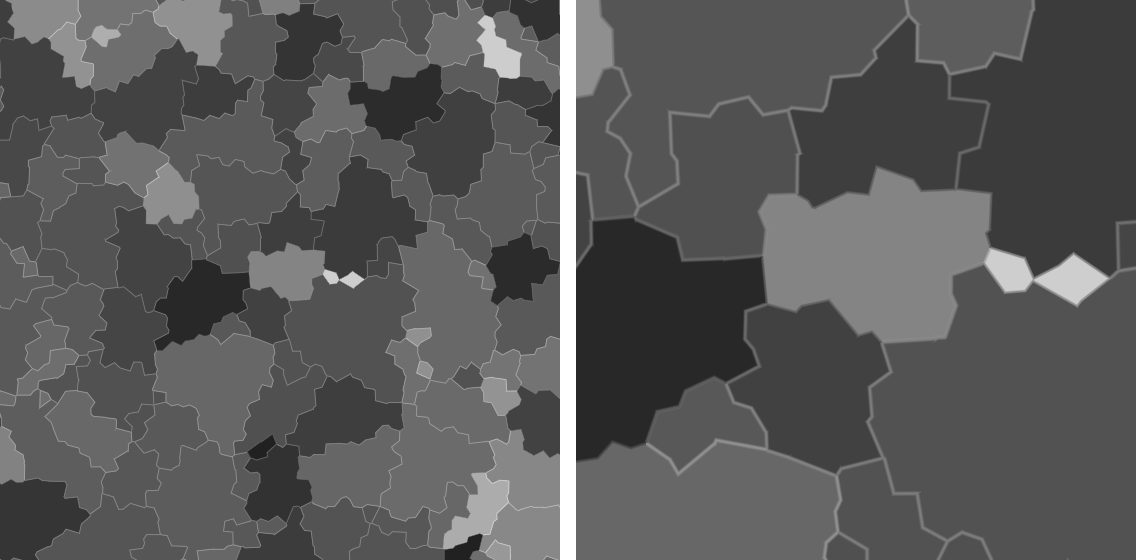
Left: the whole. Right: its middle third, enlarged.
A Shadertoy shader for this texture:

```glsl
// Flat grey patches with ragged outlines and hairline pale seams.
// Fine Voronoi chips are each assigned to a large weighted Voronoi patch,
// and only the chip borders that separate two patches are drawn.

const float PATCHES = 10.5;      // patch sites across the canvas
const float CHIPS = 43.0;        // chips across the canvas, sets the raggedness
const float SEAM_WIDTH = 0.0019; // in canvas units
const float EDGE_SOFT = 0.0012;

vec2 hash2(vec2 cell, float seed) {
    vec3 q = fract(vec3(cell.xyx + seed) * vec3(0.1031, 0.1030, 0.0973));
    q += dot(q, q.yzx + 33.33);
    return fract((q.xx + q.yz) * q.zy);
}

// Layered sines that bend the patch outlines.
vec2 bend(vec2 p) {
    vec2 broad = sin(p.yx * vec2(19.0, 23.0) + 2.0 * sin(p * 9.0) + vec2(0.7, 2.1));
    vec2 fine = sin(p.yx * vec2(53.0, 47.0) + p * 21.0 + vec2(1.3, 4.0));
    return p + 0.018 * broad + 0.006 * fine;
}

// Random brightness order from 0 to 1, nudged so that like tones cluster.
float patchRank(vec2 id) {
    float h = hash2(id, 41.7).x;
    float cluster = sin(id.x * 0.9 + 1.6 * sin(id.y * 0.7)) * sin(id.y * 0.8 + 1.0);
    return h + 0.8 * h * (1.0 - h) * cluster;
}

// Maps the brightness order to a grey, giving each tone band its share.
float patchTone(float rank) {
    float tone = mix(0.13, 0.21, smoothstep(0.0, 0.05, rank));
    tone = mix(tone, mix(0.23, 0.29, (rank - 0.05) / 0.19), step(0.05, rank));
    tone = mix(tone, mix(0.31, 0.37, (rank - 0.24) / 0.36), step(0.24, rank));
    tone = mix(tone, mix(0.40, 0.46, (rank - 0.60) / 0.17), step(0.60, rank));
    tone = mix(tone, mix(0.50, 0.60, (rank - 0.77) / 0.18), step(0.77, rank));
    return mix(tone, mix(0.67, 0.85, (rank - 0.95) / 0.05), step(0.95, rank));
}

// Cell id of the patch that owns point p; the brightest patches stay small.
vec2 patchOwner(vec2 p) {
    vec2 q = bend(p) * PATCHES;
    vec2 base = floor(q);
    vec2 owner = base;
    float best = 1e3;
    for (int y = -2; y <= 2; y++)
    for (int x = -2; x <= 2; x++) {
        vec2 id = base + vec2(x, y);
        float size = hash2(id, 73.1).y;
        float reach = 0.85 * size * size * (1.0 - smoothstep(0.75, 1.0, patchRank(id)));
        float d = length(id + hash2(id, 11.3) - q) - reach;
        if (d < best) {
            best = d;
            owner = id;
        }
    }
    return owner;
}

vec2 chipSite(vec2 id) {
    return id + 0.1 + 0.8 * hash2(id, 5.9);
}

// Id of the fine chip that contains q.
vec2 nearestChip(vec2 q) {
    vec2 base = floor(q);
    vec2 chip = base;
    float best = 1e3;
    for (int y = -1; y <= 1; y++)
    for (int x = -1; x <= 1; x++) {
        vec2 id = base + vec2(x, y);
        float d = length(chipSite(id) - q);
        if (d < best) {
            best = d;
            chip = id;
        }
    }
    return chip;
}

void mainImage(out vec4 fragColor, in vec2 fragCoord) {
    vec2 p = fragCoord / iResolution.y;
    vec2 q = p * CHIPS;
    vec2 chip = nearestChip(q);
    vec2 site = chipSite(chip);
    vec2 owner = patchOwner(site / CHIPS);
    float tone = patchTone(patchRank(owner));

    // Nearest border shared with a chip of another patch.
    float border = 0.2;
    float otherTone = tone;
    for (int y = -2; y <= 2; y++)
    for (int x = -2; x <= 2; x++) {
        if (x == 0 && y == 0) continue;
        vec2 other = chipSite(chip + vec2(x, y));
        float d = dot(0.5 * (site + other) - q, normalize(other - site));
        if (d < border) {
            vec2 otherOwner = patchOwner(other / CHIPS);
            if (otherOwner != owner) {
                border = d;
                otherTone = patchTone(patchRank(otherOwner));
            }
        }
    }
    border = max(border, 0.0) / CHIPS;

    // Smooth the step, then lay a pale seam between patches of similar tone.
    float blend = 0.5 * (1.0 - smoothstep(0.0, EDGE_SOFT, border));
    float grey = mix(tone, otherTone, blend);
    float similar = 1.0 - smoothstep(0.10, 0.26, abs(tone - otherTone));
    float seam = 1.0 - smoothstep(0.0, SEAM_WIDTH, border);
    float seamTone = min(max(tone, otherTone) + 0.20, 0.9);
    grey = mix(grey, seamTone, 0.85 * seam * similar);
    fragColor = vec4(vec3(grey), 1.0);
}
```
